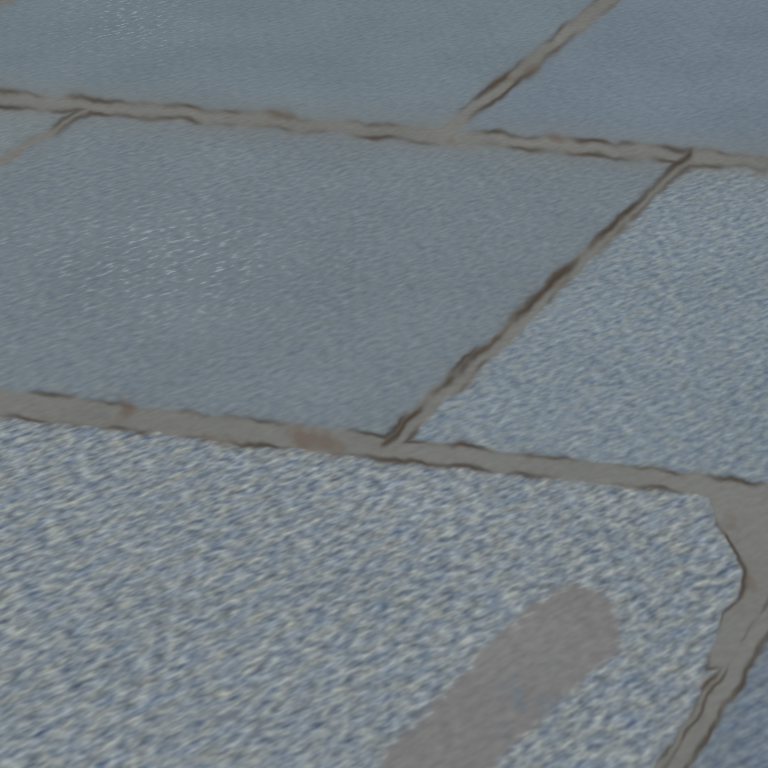
Write a Shadertoy shader that draws this texture.

```glsl
// Worn blue-grey stone paving seen at a slant, with mortar joints between slabs.
// Joints are noise-warped segment distances; the stone grain is stretched
// gradient noise laid on a receding plane, with its own contrast on each slab.

#define HORIZON 1.8
#define GRAIN_FREQ vec2(78.0, 165.0)
#define GRAIN_ANGLE 0.55
#define EDGE_WOBBLE 0.008
#define EDGE_SOFT 0.0022
#define RIM_WIDTH 0.0036
#define MORTAR vec3(0.455, 0.460, 0.448)
#define GRIME vec3(0.255, 0.225, 0.200)
#define RUST vec3(0.400, 0.345, 0.310)
#define PATCH_TONE vec3(0.475, 0.470, 0.468)

vec2 hashGradient(vec2 cell) {
    vec2 h = vec2(dot(cell, vec2(127.1, 311.7)), dot(cell, vec2(269.5, 183.3)));
    return fract(sin(h) * 43758.5) * 2.0 - 1.0;
}

float gradientNoise(vec2 p) {
    vec2 i = floor(p), f = p - i;
    vec2 u = f * f * f * (f * (f * 6.0 - 15.0) + 10.0);
    vec2 e = vec2(1.0, 0.0);
    float low = mix(dot(hashGradient(i), f), dot(hashGradient(i + e.xy), f - e.xy), u.x);
    float high = mix(dot(hashGradient(i + e.yx), f - e.yx), dot(hashGradient(i + e.xx), f - e.xx), u.x);
    return mix(low, high, u.y);
}

float fbm(vec2 p) {
    float sum = 0.0, amp = 1.0;
    for (int i = 0; i < 3; i++) {
        sum += amp * gradientNoise(p);
        p = p * 2.03 + 17.3;
        amp *= 0.5;
    }
    return sum;
}

float segment(vec2 p, vec2 a, vec2 b) {
    vec2 pa = p - a, ba = b - a;
    return length(pa - ba * clamp(dot(pa, ba) / dot(ba, ba), 0.0, 1.0));
}

// Signed distance to a line, positive on the left of a -> b
float side(vec2 p, vec2 a, vec2 b) {
    vec2 d = normalize(b - a);
    return d.x * (p.y - a.y) - d.y * (p.x - a.x);
}

float band(float d, float width) {
    return exp(-d * d / (width * width));
}

void mainImage(out vec4 fragColor, in vec2 fragCoord) {
    vec2 uv = fragCoord / iResolution.xy;
    float soft = max(EDGE_SOFT, 1.0 / iResolution.y);
    vec2 wobble = vec2(fbm(uv * 24.0), fbm(uv * 24.0 + 41.0));
    vec2 p = uv + EDGE_WOBBLE * wobble;

    // Joint layout: two long courses and the slanted joints between them
    float upper = p.y - (0.872 - 0.085 * p.x);
    float lower = p.y - (0.476 - 0.118 * p.x);
    vec2 topA = vec2(0.573, 0.822), topB = vec2(0.81, 1.015);
    vec2 leftA = vec2(-0.02, 0.776), leftB = vec2(0.115, 0.858);
    vec2 midA = vec2(0.508, 0.424), midB = vec2(0.895, 0.792);
    vec2 lowA = vec2(0.851, -0.04), lowB = vec2(1.025, 0.243);
    float topSide = side(p, topA, topB);
    float leftSide = side(p, leftA, leftB);
    float midSide = side(p, midA, midB);
    float lowSide = side(p, lowA, lowB);

    float upperJoint = abs(upper) - 0.009;
    float lowerJoint = abs(lower) - mix(0.018, 0.012, p.x);
    float midSeg = segment(p, midA, midB);
    float joint = min(upperJoint, lowerJoint);
    joint = min(joint, segment(p, topA, topB) - 0.009);
    joint = min(joint, segment(p, leftA, leftB) - 0.005);
    joint = min(joint, midSeg - mix(0.012, 0.006, smoothstep(0.45, 0.8, p.y)));
    joint = min(joint, segment(p, lowA, lowB) - 0.018);
    joint = min(joint, segment(p, vec2(-0.02, 0.984), vec2(0.03, 1.01)) - 0.004);

    // Broken slab corner filled with mortar
    float chipEdge = 0.92 + 0.05 * band(p.y - 0.25, 0.06);
    float chip = max(max(chipEdge - p.x, 0.13 - p.y), max(-lowSide, lower));
    joint = min(joint, chip);

    // Base tone and grain contrast of each slab
    vec3 stone;
    float contrast;
    if (upper > 0.0) {
        stone = topSide > 0.0 ? vec3(0.432, 0.482, 0.512) : vec3(0.430, 0.480, 0.522);
        contrast = 0.045;
    } else if (lower > 0.0) {
        bool rightSlab = midSide < 0.0;
        stone = rightSlab ? vec3(0.470, 0.516, 0.548) : vec3(0.438, 0.480, 0.508);
        contrast = rightSlab ? 0.13 : 0.065;
        if (leftSide > 0.0) stone = vec3(0.455, 0.495, 0.512);
    } else {
        bool corner = lowSide < 0.0;
        stone = corner ? vec3(0.410, 0.455, 0.500) : vec3(0.490, 0.525, 0.548);
        contrast = corner ? 0.12 : 0.21;
    }

    // Stone grain, finer with distance
    vec2 ground = vec2(uv.x - 0.5, 2.0) / (HORIZON - uv.y);
    float c = cos(GRAIN_ANGLE), s = sin(GRAIN_ANGLE);
    vec2 grainPos = mat2(c, -s, s, c) * ground * GRAIN_FREQ.yy;
    grainPos.x *= GRAIN_FREQ.x / GRAIN_FREQ.y;
    float grain = gradientNoise(grainPos) + 0.55 * gradientNoise(grainPos * 1.9 + 9.0);
    float tint = gradientNoise(grainPos * 0.6 + 53.0);
    float cloud = fbm(ground * vec2(7.0, 9.0));
    vec3 col = stone + 0.025 * cloud;
    col += contrast * (grain * vec3(1.05, 1.0, 0.80) + tint * vec3(0.25, 0.12, -0.15));

    // Pale scuffs on the far slabs
    float scuffs = band(length((uv - vec2(0.22, 0.66)) * vec2(1.0, 2.4)), 0.16)
                 + band(length((uv - vec2(0.17, 0.97)) * vec2(1.0, 2.0)), 0.08);
    col += 0.09 * scuffs * smoothstep(0.1, 0.6, grain);

    // Smooth worn patch with a blue stain
    float worn = segment(p, vec2(0.55, -0.01), vec2(0.752, 0.182)) - 0.060 - 0.018 * cloud;
    float wornMask = smoothstep(0.009, -0.009, worn + 0.008 * grain);
    float stain = band(length((p - vec2(0.69, 0.085)) * vec2(1.2, 0.8)), 0.035);
    vec3 wornCol = PATCH_TONE + 0.035 * grain + 0.03 * cloud;
    wornCol = mix(wornCol, vec3(0.36, 0.43, 0.48), stain * smoothstep(-0.2, 0.5, wobble.x));
    col = mix(col, wornCol, wornMask * 0.92);

    // Mortar, its dusty spill, rust blotches and dark broken rims
    float blotch = fbm(uv * 15.0 + 5.0);
    float spill = 0.45 * exp(-max(upperJoint, 0.0) / 0.016) + 0.2 * exp(-max(joint, 0.0) / 0.01);
    col = mix(col, MORTAR, spill);
    vec3 fill = MORTAR + 0.03 * grain + 0.035 * cloud;
    col = mix(col, fill, smoothstep(soft, -soft, joint));
    float rust = smoothstep(0.15, 0.55, blotch) * smoothstep(0.014, -0.004, joint);
    col = mix(col, RUST, 0.65 * rust);
    float rim = band(joint, RIM_WIDTH) * smoothstep(-0.25, 0.4, fbm(uv * 11.0 + 23.0));
    col = mix(col, GRIME, 0.72 * rim);

    // Open cracks beside the middle and lower slanted joints
    float midCrack = band(midSide - 0.005, 0.0045) * smoothstep(0.016, 0.008, midSeg);
    float lowCrack = band(lowSide - 0.008, 0.003) + band(lowSide + 0.016, 0.004);
    lowCrack *= smoothstep(0.01, -0.01, lower);
    float broken = smoothstep(-0.5, 0.25, blotch);
    col = mix(col, GRIME, broken * clamp(0.8 * midCrack + 0.55 * lowCrack, 0.0, 0.85));

    fragColor = vec4(clamp(col, 0.0, 1.0), 1.0);
}
```
